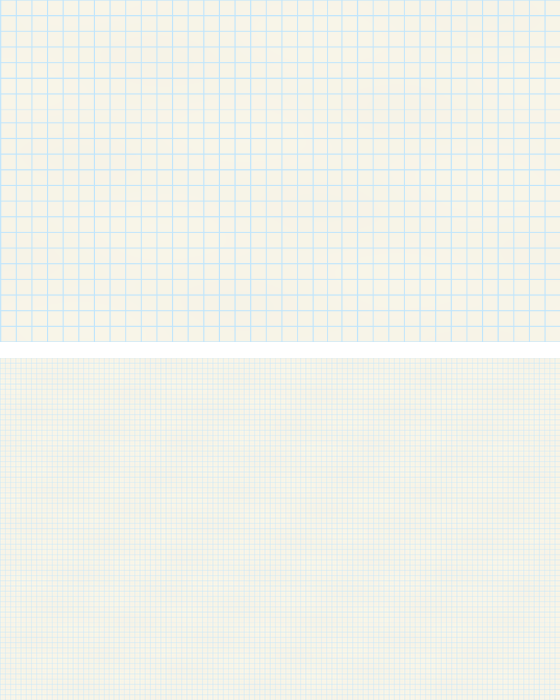
Top: one tile. Bottom: repeated 3 by 3.
This pattern is drawn by a WebGL 2 fragment shader. Its source:

```glsl
#version 300 es
precision highp float;
// Cream graph paper ruled with thin pale blue lines, 36 cells by 22.
// Each axis is one wrapping family of lines with a slightly short cell where
// the ruling slipped; line weight and ink vary by hash and by periodic sines.

uniform vec2 u_resolution;
out vec4 fragColor;

const float TAU = 6.2831853;
const vec3 PAPER = vec3(0.970, 0.957, 0.908);
const vec3 INK = vec3(0.750, 0.898, 0.990);

const vec2 CELLS = vec2(36.0, 22.0);       // whole repeats across and down
const vec2 ORIGIN = vec2(0.0012, 0.0);     // first line, from the top left
const vec2 SLIP = vec2(0.16, 0.155);       // ruling slip, in cells
const vec2 SLIP_START = vec2(20.0, 7.0);   // line after which it slips
const vec2 SLIP_SPAN = vec2(2.0, 1.0);     // cells the slip is spread over
const float LINE_WIDTH = 0.0033;           // fraction of the canvas height
const float WIDTH_VARIATION = 0.12;
const float INK_VARIATION = 0.14;
const float INK_WAVE = 0.04;               // ink change along a line
const float FADED_ROW = 7.0;
const float FADED_INK = 0.42;
const float PAPER_WAVE = 0.002;

float hash(vec2 p) {
  vec3 q = fract(vec3(p.xyx) * 0.1031);
  q += dot(q, q.yzx + 33.33);
  return fract((q.x + q.y) * q.z);
}

// Share of a pixel covered by a line at signed distance d.
float lineCoverage(float d, float halfWidth, float pixel) {
  float inside = min(d + 0.5 * pixel, halfWidth) - max(d - 0.5 * pixel, -halfWidth);
  return clamp(inside / pixel, 0.0, 1.0);
}

// Ink of the lines crossing one axis (0: columns, 1: rows).
float ruling(vec2 uv, int axis, float extent, float pixel) {
  float cells = CELLS[axis];
  float pitches = cells - SLIP[axis];
  float along = uv[1 - axis];
  float place = uv[axis] * pitches;
  float ink = 0.0;
  for (int i = 0; i < 2; i++) {
    float index = floor(place) + float(i);
    float slip = SLIP[axis] * clamp((index - SLIP_START[axis]) / SLIP_SPAN[axis], 0.0, 1.0);
    float d = (place - index + slip) / pitches * extent;
    float id = mod(index, cells);
    float weight = hash(vec2(id, float(axis) * 17.0 + 3.0));
    float tone = hash(vec2(id + 51.0, float(axis) * 29.0 + 7.0));
    float halfWidth = 0.5 * LINE_WIDTH * (1.0 + WIDTH_VARIATION * (2.0 * weight - 1.0));
    float strength = 1.0 - INK_VARIATION * tone;
    strength += INK_WAVE * sin(TAU * (2.0 * along + weight)) * sin(TAU * (3.0 * along + tone));
    if (axis == 1 && id == FADED_ROW) strength *= FADED_INK;
    ink = max(ink, strength * lineCoverage(d, halfWidth, pixel));
  }
  return clamp(ink, 0.0, 1.0);
}

void main() {
  vec2 uv = gl_FragCoord.xy / u_resolution;
  uv = fract(vec2(uv.x, 1.0 - uv.y) - ORIGIN);
  float pixel = 1.0 / u_resolution.y;
  float aspect = u_resolution.x / u_resolution.y;

  // Paper with a faint uneven tone
  float wave = sin(TAU * (2.0 * uv.x + uv.y)) + sin(TAU * (uv.x - 3.0 * uv.y));
  vec3 color = PAPER + PAPER_WAVE * wave;

  // Columns and rows of ink
  float columns = ruling(uv, 0, aspect, pixel);
  float rows = ruling(uv, 1, 1.0, pixel);
  float ink = 1.0 - (1.0 - columns) * (1.0 - rows);
  fragColor = vec4(mix(color, INK, ink), 1.0);
}
```
